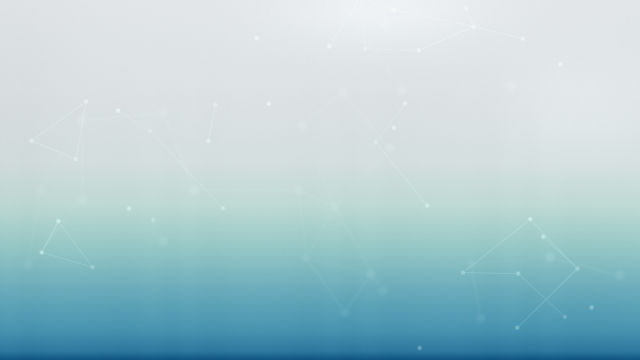
Reproduce this background procedurally as a Shadertoy shader.

```glsl
#define MESH_CELL 0.135
#define HAZE_CELL 0.175
#define JITTER 0.85
#define LINK_SHARE 0.46
#define LINE_ALPHA 0.36
#define DOT_RADIUS 0.0058
#define HAZE_RADIUS 0.0125
#define HAZE_ALPHA 0.22
#define GRAIN 0.006

float hash(vec2 p) {
    vec3 q = fract(vec3(p.xyx) * 0.1031);
    q += dot(q, q.yzx + 33.33);
    return fract((q.x + q.y) * q.z);
}

float glow(vec2 p, vec2 centre, vec2 radius) {
    vec2 d = (p - centre) / radius;
    return exp(-dot(d, d));
}

// Vertical gradient from deep blue through mint to pale grey
vec3 blend(vec3 below, vec3 above, float low, float high, float y) {
    return mix(below, above, clamp((y - low) / (high - low), 0.0, 1.0));
}

vec3 sky(float y) {
    vec3 c = vec3(0.06, 0.33, 0.51);
    c = blend(c, vec3(0.18, 0.47, 0.62), 0.0, 0.025, y);
    c = blend(c, vec3(0.28, 0.58, 0.69), 0.025, 0.085, y);
    c = blend(c, vec3(0.41, 0.67, 0.73), 0.085, 0.19, y);
    c = blend(c, vec3(0.57, 0.77, 0.77), 0.19, 0.30, y);
    c = blend(c, vec3(0.74, 0.85, 0.83), 0.30, 0.425, y);
    c = blend(c, vec3(0.83, 0.87, 0.87), 0.425, 0.55, y);
    c = blend(c, vec3(0.865, 0.885, 0.895), 0.55, 0.75, y);
    return blend(c, vec3(0.885, 0.90, 0.91), 0.75, 1.0, y);
}

// Chance of a node: clusters at the sides, a column in the middle
float density(vec2 p) {
    float d = 0.10;
    d += 0.95 * glow(p, vec2(1.50, 0.24), vec2(0.20, 0.24));
    d += 0.75 * glow(p, vec2(1.20, 0.92), vec2(0.28, 0.14));
    d += 0.75 * glow(p, vec2(1.03, 0.55), vec2(0.14, 0.42));
    d += 0.75 * glow(p, vec2(0.56, 0.70), vec2(0.13, 0.22));
    d += 0.70 * glow(p, vec2(0.13, 0.45), vec2(0.20, 0.18));
    return d;
}

// Position in xy, presence in z
vec3 node(vec2 cell, float size, float seed) {
    vec2 key = cell + seed;
    vec2 shift = vec2(hash(key), hash(key + 17.3)) - 0.5;
    vec2 pos = (cell + 0.5 + JITTER * shift) * size;
    return vec3(pos, step(hash(key + 41.7), density(pos)));
}

float segmentDistance(vec2 p, vec2 a, vec2 b) {
    vec2 ab = b - a;
    float t = clamp(dot(p - a, ab) / max(dot(ab, ab), 1e-5), 0.0, 1.0);
    return length(p - a - ab * t);
}

// Nodes joined to nearby nodes; x holds lines, y holds dots
vec2 network(vec2 p, float size, float seed, float radius, float blur) {
    vec2 home = floor(p / size);
    vec2 ink = vec2(0.0);
    for (int j = -1; j <= 1; j++)
    for (int i = -1; i <= 1; i++) {
        vec2 cell = home + vec2(i, j);
        vec3 a = node(cell, size, seed);
        if (a.z < 0.5) continue;
        float level = 0.45 + 0.55 * hash(cell + seed + 5.9);
        float disc = smoothstep(radius + blur, radius - blur, length(p - a.xy));
        ink.y = max(ink.y, level * disc);
        for (int k = 0; k < 4; k++) {
            vec2 stepTo = k < 3 ? vec2(k - 1, 1) : vec2(1, 0);
            vec3 b = node(cell + stepTo, size, seed);
            float linked = b.z * step(hash(cell * 4.0 + stepTo + seed), LINK_SHARE);
            float line = smoothstep(blur, 0.0, segmentDistance(p, a.xy, b.xy));
            ink.x = max(ink.x, level * linked * line);
        }
    }
    return ink;
}

void mainImage(out vec4 fragColor, in vec2 fragCoord) {
    vec2 p = fragCoord / iResolution.y;
    float pixel = 1.0 / iResolution.y;
    vec3 color = sky(p.y);

    // Soft light patches and faint vertical streaks
    color += 0.05 * glow(p, vec2(1.06, 0.97), vec2(0.30, 0.11));
    color += 0.03 * glow(p, vec2(1.62, 0.68), vec2(0.22, 0.16));
    color -= 0.02 * glow(p, vec2(0.0, 0.75), vec2(0.22, 0.40));
    color += 0.005 * sin(p.x * 37.0 + 2.0 * sin(p.x * 13.0)) * (1.0 - p.y);

    // Blurred far mesh, then the crisp near one
    float dimming = mix(0.45, 1.0, smoothstep(0.0, 0.45, p.y));
    vec2 far = network(p, HAZE_CELL, 71.0, HAZE_RADIUS, 0.007);
    vec2 near = network(p, MESH_CELL, 23.0, DOT_RADIUS, max(0.0025, pixel));
    vec3 light = mix(vec3(0.80, 0.95, 0.95), vec3(0.98, 0.99, 0.97), p.y);
    color = mix(color, light, dimming * HAZE_ALPHA * max(far.y, 0.35 * far.x));
    color = mix(color, light, dimming * max(0.75 * near.y, LINE_ALPHA * near.x));

    color += GRAIN * (hash(floor(p * 288.0)) - 0.5);
    fragColor = vec4(clamp(color, 0.0, 1.0), 1.0);
}
```
